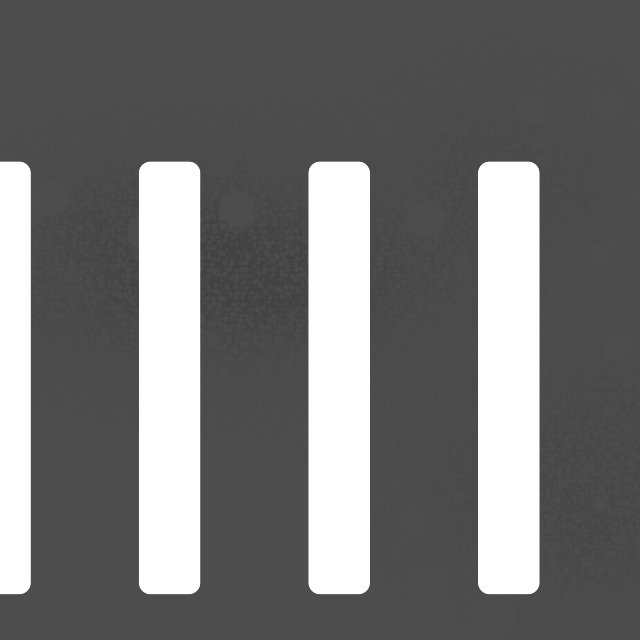
This pattern is drawn by a Shadertoy shader. Its source:

```glsl
// Upright white rounded bars, evenly spaced, on worn dark grey asphalt.
// Bars are a repeated rounded-box distance; the wear is soft elliptical
// patches filled with pebbly speckle and broken by a few clean round spots.

const vec3 ASPHALT = vec3(0.302);
const vec3 GRIME = vec3(0.258);
const vec3 PAINT = vec3(1.0);

const float BAR_PERIOD = 0.265;
const vec2 BAR_HALF = vec2(0.048, 0.338);
const float BAR_MID_Y = 0.4095;
const float BAR_RADIUS = 0.018;

float hash(vec2 p) {
    vec3 q = fract(vec3(p.xyx) * 0.1031);
    q += dot(q, q.yzx + 33.33);
    return fract((q.x + q.y) * q.z);
}

vec2 hash2(vec2 p) {
    return vec2(hash(p), hash(p + 57.3));
}

float valueNoise(vec2 p) {
    vec2 i = floor(p), f = fract(p);
    f = f * f * (3.0 - 2.0 * f);
    float low = mix(hash(i), hash(i + vec2(1, 0)), f.x);
    float high = mix(hash(i + vec2(0, 1)), hash(i + vec2(1, 1)), f.x);
    return mix(low, high, f.y);
}

float fbm(vec2 p) {
    float sum = 0.0, amp = 0.5;
    for (int i = 0; i < 4; i++) {
        sum += amp * valueNoise(p);
        p = p * 2.03 + 11.7;
        amp *= 0.5;
    }
    return sum;
}

float roundedBox(vec2 p, vec2 halfSize, float radius) {
    vec2 q = abs(p) - halfSize + radius;
    return length(max(q, 0.0)) + min(max(q.x, q.y), 0.0) - radius;
}

// Distance to scattered discs of random size, in cell units
float scatteredDiscs(vec2 p, float minRadius, float maxRadius) {
    vec2 cell = floor(p);
    float d = 2.0;
    for (int y = -1; y <= 1; y++) {
        for (int x = -1; x <= 1; x++) {
            vec2 id = cell + vec2(x, y);
            vec2 centre = id + 0.15 + 0.7 * hash2(id);
            float radius = mix(minRadius, maxRadius, hash(id + 19.1));
            d = min(d, length(p - centre) - radius);
        }
    }
    return d;
}

float patchMask(vec2 p, vec2 centre, vec2 spread) {
    vec2 q = (p - centre) / spread;
    return exp(-dot(q, q));
}

// Soft areas where grime gathers
float wearAmount(vec2 p) {
    float wear = patchMask(p, vec2(0.32, 0.585), vec2(0.30, 0.15));
    wear += 0.55 * patchMask(p, vec2(0.93, 0.25), vec2(0.26, 0.19));
    wear += 0.35 * patchMask(p, vec2(0.82, 0.72), vec2(0.20, 0.16));
    wear *= 0.55 + 0.9 * fbm(p * 7.0);
    float spots = scatteredDiscs(p * 7.0 + 3.0, -0.15, 0.22);
    return clamp(wear * smoothstep(-0.01, 0.06, spots), 0.0, 1.0);
}

// Dark gaps between small clean pebbles, broken by fine grain
float speckle(vec2 p) {
    float pebbles = scatteredDiscs(p * 115.0, 0.1, 0.5);
    float gaps = smoothstep(-0.12, 0.18, pebbles);
    return gaps * (0.5 + 0.7 * valueNoise(p * 330.0));
}

void mainImage(out vec4 fragColor, in vec2 fragCoord) {
    vec2 uv = fragCoord / iResolution.xy;
    float pixel = 1.0 / iResolution.y;

    // Asphalt with wear
    float wear = wearAmount(uv);
    float grime = clamp(wear * (0.25 + 0.9 * speckle(uv)), 0.0, 1.0);
    vec3 color = mix(ASPHALT, GRIME, grime);

    // Repeated bars, the first centred on the left edge
    float barX = (fract(uv.x / BAR_PERIOD + 0.5) - 0.5) * BAR_PERIOD;
    float bar = roundedBox(vec2(barX, uv.y - BAR_MID_Y), BAR_HALF, BAR_RADIUS);
    color = mix(color, PAINT, smoothstep(0.5 * pixel, -0.5 * pixel, bar));

    fragColor = vec4(color, 1.0);
}
```
